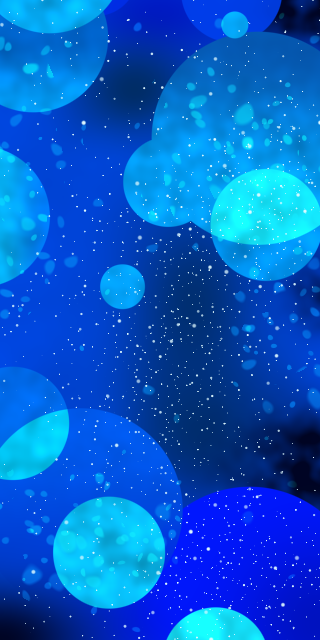
Give the GLSL for this background, as a Shadertoy shader.

```glsl
// Glowing blue bokeh: overlapping translucent discs, soft spots and white dust.
#define SPECK_LAYERS 3
#define SPECK_CELLS 18.0
#define SPECK_SIZE 0.17
#define SPOT_LAYERS 3
#define SPOT_CELLS 9.0
#define SPOT_STRENGTH 0.7
#define MOTTLE 0.3
#define TEAL vec3(0.0, 0.17, 0.38)
#define CYAN vec3(0.08, 0.92, 1.0)
#define AZURE vec3(0.01, 0.63, 0.97)
#define ROYAL vec3(0.0, 0.27, 0.86)
#define NIGHT vec3(0.0, 0.01, 0.12)

vec3 hash3(vec2 p) {
    vec3 q = fract(p.xyx * vec3(0.1031, 0.1030, 0.0973));
    q += dot(q, q.yxz + 33.33);
    return fract((q.xxy + q.yzz) * q.zyx);
}

float gradientNoise(vec2 p) {
    vec2 i = floor(p), f = fract(p), u = f * f * (3.0 - 2.0 * f);
    vec4 dots;
    for (int k = 0; k < 4; k++) {
        vec2 corner = vec2(k & 1, k >> 1);
        dots[k] = dot(hash3(i + corner + 50.0).xy * 2.0 - 1.0, f - corner);
    }
    return mix(mix(dots.x, dots.y, u.x), mix(dots.z, dots.w, u.x), u.y);
}

float glow(vec2 p, vec2 centre, vec2 size) {
    vec2 q = (p - centre) / size;
    return exp(-dot(q, q));
}

float disc(vec2 p, vec2 centre, float radius) {
    return length(p - centre) - radius;
}

// Blends a tint inside a signed distance, with a smooth edge
void paint(inout vec3 col, vec3 tint, float alpha, float d) {
    col = mix(col, tint, alpha * smoothstep(0.8, -0.8, d * iResolution.x));
}

// One random dot per grid cell, kept with the given probability
float scatter(vec2 p, float cells, float size, float core, float density, float seed) {
    vec2 g = p * cells + seed * 3.7;
    vec3 h = hash3(floor(g) + seed * 17.0 + 80.0);
    float radius = size * mix(0.45, 1.0, h.z * h.z);
    float d = length(fract(g) - mix(vec2(radius), vec2(1.0 - radius), h.xy));
    float kept = step(fract(h.z * 7.3 + h.x * 5.1), density);
    return kept * smoothstep(radius, radius * core, d) * mix(0.6, 1.0, h.y);
}

void mainImage(out vec4 fragColor, in vec2 fragCoord) {
    vec2 p = fragCoord / iResolution.xy * vec2(1.0, 2.0);
    float mottle = gradientNoise(p * 10.0) + 0.6 * gradientNoise(p * 23.0);

    // Backdrop with teal hollows and dark corners
    vec3 col = ROYAL * (1.0 + 0.15 * gradientNoise(p * 4.0));
    col = mix(col, vec3(0.0, 0.10, 0.78), glow(p, vec2(0.50, 1.96), vec2(0.25, 0.14)));
    col = mix(col, TEAL, 0.95 * glow(p, vec2(0.42, 1.72), vec2(0.19, 0.15)));
    col = mix(col, TEAL, 0.85 * glow(p, vec2(0.60, 1.06), vec2(0.19, 0.32)));
    col = mix(col, TEAL, 0.85 * glow(p, vec2(0.62, 0.65), vec2(0.26, 0.26)));
    col = mix(col, vec3(0.0, 0.10, 0.92), glow(p, vec2(0.50, 0.08), vec2(0.24, 0.26)));
    float dark = glow(p, vec2(1.0, 0.52), vec2(0.24, 0.17)) + glow(p, vec2(0.97, 1.98), vec2(0.19, 0.14))
        + 0.6 * glow(p, vec2(1.02, 1.10), vec2(0.12, 0.12));
    col = mix(col, NIGHT, clamp(dark * (1.0 + mottle), 0.0, 0.97));

    // Upper discs
    paint(col, vec3(0.0, 0.18, 0.92), 0.8, disc(p, vec2(0.30, 2.08), 0.13));
    vec3 tint = mix(AZURE, vec3(0.0, 0.40, 0.80), smoothstep(1.66, 1.88, p.y));
    paint(col, tint, 0.95, disc(p, vec2(0.104, 1.883), 0.234));
    paint(col, vec3(0.02, 0.67, 0.95), 0.96, disc(p, vec2(0.156, 2.13), 0.234));
    paint(col, vec3(0.0, 0.25, 0.93), 0.9, disc(p, vec2(0.724, 2.026), 0.158));

    // Right cluster, brightest where two discs cross
    float large = disc(p, vec2(0.807, 1.568), 0.333);
    float lower = disc(p, vec2(0.833, 1.297), 0.175);
    tint = mix(AZURE, vec3(0.02, 0.35, 0.70), smoothstep(1.42, 1.86, p.y + 0.1 * p.x - 0.08));
    paint(col, tint, 0.98, min(large, disc(p, vec2(0.526, 1.432), 0.141)));
    paint(col, vec3(0.0, 0.59, 0.95), 0.96, lower);
    paint(col, CYAN, 0.97, max(large, lower));
    paint(col, vec3(0.02, 0.67, 0.97), 0.95, disc(p, vec2(0.734, 1.922), 0.042));

    // Left and centre discs
    tint = mix(vec3(0.02, 0.70, 0.97), vec3(0.0, 0.47, 0.95), smoothstep(0.0, 0.15, p.x));
    paint(col, tint, 1.0, disc(p, vec2(-0.065, 1.323), 0.221));
    paint(col, AZURE, 1.0, disc(p, vec2(0.383, 1.104), 0.07));

    // Lower discs
    float left = disc(p, vec2(0.039, 0.677), 0.177);
    float broad = disc(p, vec2(0.253, 0.406), 0.318);
    tint = mix(vec3(0.0, 0.09, 1.0), vec3(0.0, 0.07, 0.75), glow(p, vec2(1.0, 0.05), vec2(0.25)));
    paint(col, tint, smoothstep(0.42, 0.60, p.x + 0.3 * p.y), disc(p, vec2(0.781, 0.125), 0.354));
    tint = mix(vec3(0.0, 0.23, 0.83), vec3(0.0, 0.35, 0.93), smoothstep(0.2, 0.65, p.y));
    paint(col, tint, 0.96 * smoothstep(0.08, 0.40, p.y), broad);
    paint(col, vec3(0.0, 0.42, 0.92), 0.95, left);
    paint(col, vec3(0.01, 0.80, 0.97), 0.96, max(left, broad));
    col = mix(col, NIGHT, 0.97 * glow(p, vec2(0.0), vec2(0.28, 0.16)));
    paint(col, vec3(0.03, 0.74, 0.96), 1.0, disc(p, vec2(0.341, 0.273), 0.175));
    paint(col, CYAN, 0.97, disc(p, vec2(0.674, -0.065), 0.167));
    col *= 1.0 + MOTTLE * mottle * smoothstep(0.2, 0.6, col.g);

    // Soft spots, gathered in a few areas
    float spots = 0.03 + 0.7 * glow(p, vec2(0.82, 1.5), vec2(0.22, 0.25))
        + 0.6 * glow(p, vec2(0.87, 0.93), vec2(0.18, 0.14)) + 0.5 * glow(p, vec2(0.04, 1.45), vec2(0.14, 0.35))
        + 0.6 * glow(p, vec2(0.25, 0.3), vec2(0.25, 0.2));
    vec2 bent = p + 0.025 * vec2(gradientNoise(p * 16.0), gradientNoise(p * 16.0 + 9.0));
    for (int k = 0; k < SPOT_LAYERS; k++) {
        float s = scatter(bent, SPOT_CELLS + 4.0 * float(k), 0.33, 0.55, spots, float(k) + 1.0);
        col = mix(col, min(col * 1.4 + vec3(0.02, 0.25, 0.12), CYAN), SPOT_STRENGTH * s);
    }

    // White dust
    float dust = 0.09 + 0.45 * glow(p, vec2(0.54, 0.95), vec2(0.28, 0.50))
        + 0.45 * glow(p, vec2(0.72, 0.2), vec2(0.3, 0.25)) + 0.5 * glow(p, vec2(0.85, 1.4), vec2(0.2, 0.25));
    for (int k = 0; k < SPECK_LAYERS; k++) {
        float s = scatter(p, SPECK_CELLS * (1.0 + 0.7 * float(k)), SPECK_SIZE, 0.3, dust, float(k) + 11.0);
        col = mix(col, vec3(0.88, 0.98, 1.0), s);
    }
    fragColor = vec4(clamp(col, 0.0, 1.0), 1.0);
}
```
